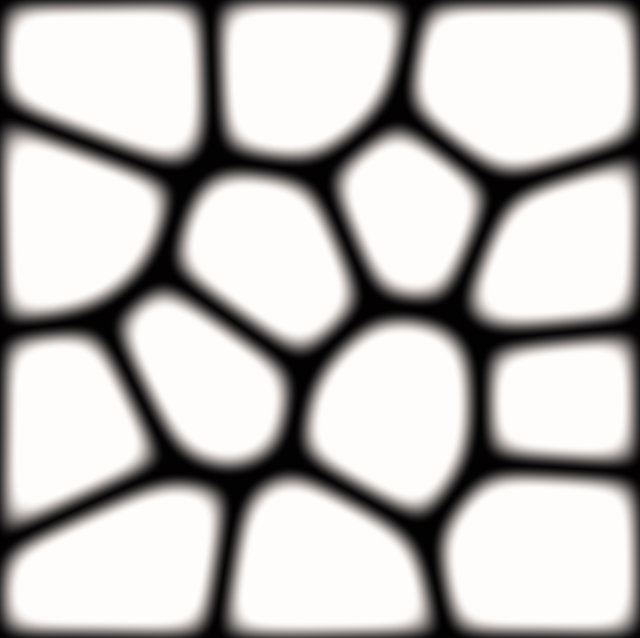
Write a Shadertoy shader that draws this pattern.

```glsl
const int   CELLS         = 14;      // rows of 3, 4, 4 and 3 cells
const vec2  JITTER        = vec2(0.045, 0.05);
const float ROW_STAGGER   = 0.02;
const float CORNER_SHARP  = 52.0;    // lower values round the corners more
const float WALL_CORE     = -0.003;  // distance where the wall is fully dark
const float WALL_EDGE     = 0.035;   // distance where the cell is fully light
const float BORDER_INSET  = 0.008;   // thins the wall along the canvas border
const float BORDER_WOBBLE = 0.002;
const vec3  INK           = vec3(0.012, 0.006, 0.006);
const vec3  PAPER         = vec3(0.995, 0.992, 0.988);
const vec3  EDGE_TINT     = vec3(0.03, -0.02, -0.05);

// Cell centre: staggered rows displaced by sines
vec2 cellSeed(int i) {
    int row = (i + 1) / 4;
    int column = row == 0 ? i : i + 1 - 4 * row;
    float count = (row == 0 || row == 3) ? 3.0 : 4.0;
    vec2 seed = (vec2(column, row) + 0.5) / vec2(count, 4.0);
    seed.x += ROW_STAGGER * (row % 2 == 0 ? 1.0 : -1.0);
    float n = float(i);
    return seed + JITTER * sin(vec2(4.1, 2.6) * n + vec2(1.0, 3.0));
}

// Weight of one wall in the smooth minimum
float wallWeight(float dist) {
    return exp(-CORNER_SHARP * dist);
}

// Rounded distance from p to the walls of its cell
float wallDistance(vec2 p) {
    int nearest = 0;
    float best = 1e5;
    for (int i = 0; i < CELLS; i++) {
        float d = distance(p, cellSeed(i));
        if (d < best) { best = d; nearest = i; }
    }

    // Walls shared with the other cells
    vec2 home = cellSeed(nearest);
    float sum = 0.0;
    for (int i = 0; i < CELLS; i++) {
        if (i == nearest) continue;
        vec2 other = cellSeed(i);
        sum += wallWeight(dot(0.5 * (home + other) - p, normalize(other - home)));
    }

    // Walls along the canvas border
    vec2 inset = BORDER_INSET + BORDER_WOBBLE * sin(9.0 * p.yx + vec2(1.0, 4.0));
    vec2 low = p + inset;
    vec2 high = 1.0 - p + inset;
    sum += wallWeight(low.x) + wallWeight(low.y);
    sum += wallWeight(high.x) + wallWeight(high.y);
    return -log(sum) / CORNER_SHARP;
}

void mainImage(out vec4 fragColor, in vec2 fragCoord) {
    vec2 p = fragCoord / iResolution.xy;
    float light = smoothstep(WALL_CORE, WALL_EDGE, wallDistance(p));

    // Soft walls with a faint warm fringe
    vec3 color = mix(INK, PAPER, light);
    color += EDGE_TINT * 4.0 * light * light * light * (1.0 - light);
    fragColor = vec4(clamp(color, 0.0, 1.0), 1.0);
}
```
